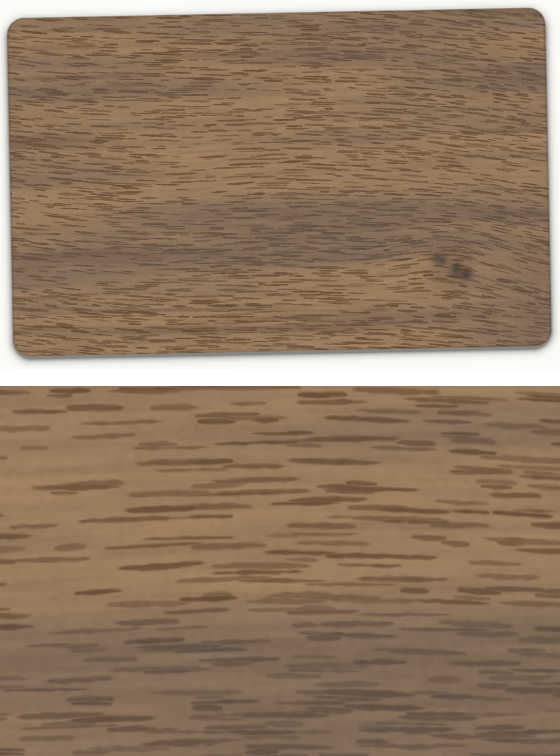
Top: the whole. Bottom: its middle third, enlarged.
Write a Shadertoy shader that draws this texture.

```glsl
// A slightly tilted walnut veneer card with rounded corners on white paper.
// Jittered grid layers scatter tapered pores over stretched-noise grain;
// the grain arches over a small knot, and a soft shadow lies under the card.

float hash(vec2 p) {
    return fract(sin(dot(p, vec2(127.1, 311.7))) * 43758.5453);
}

float noise(vec2 p) {
    vec2 i = floor(p), f = fract(p);
    f = f * f * (3.0 - 2.0 * f);
    return mix(mix(hash(i), hash(i + vec2(1, 0)), f.x),
               mix(hash(i + vec2(0, 1)), hash(i + vec2(1, 1)), f.x), f.y);
}

float fbm(vec2 p) {
    float sum = 0.0, amp = 0.5;
    for (int i = 0; i < 4; i++) {
        sum += amp * noise(p);
        p = p * 2.03 + 17.3;
        amp *= 0.5;
    }
    return sum / 0.9375;
}

float roundedBox(vec2 p, vec2 halfSize, float radius) {
    vec2 d = abs(p) - halfSize + radius;
    return length(max(d, 0.0)) + min(max(d.x, d.y), 0.0) - radius;
}

// One layer of short tapered pores, tilted most near the card's ends
float poreLayer(vec2 p, float seed, float soft) {
    vec2 cellSize = vec2(0.105, 0.0145);
    p += vec2(0.037, 0.0053) * seed;
    vec2 home = floor(p / cellSize);
    float ink = 0.0;
    for (int y = -1; y <= 1; y++)
    for (int x = -1; x <= 1; x++) {
        vec2 cell = home + vec2(x, y);
        vec2 key = cell + seed * 57.0;
        vec2 center = (cell + vec2(hash(key), hash(key + 19.7))) * cellSize;
        vec2 d = p - center;
        float slope = -0.075 - 0.065 * cos(4.2 * (center.x + 0.75))
                    + 0.05 * (hash(key + 8.3) - 0.5);
        d.y -= slope * d.x;
        float middle = exp(-3.0 * center.x * center.x);
        float halfLength = mix(0.013, 0.034 + 0.017 * middle, hash(key + 3.1));
        float along = abs(d.x) / halfLength;
        float width = mix(0.0013, 0.0031, hash(key + 5.9))
                    * sqrt(max(1.0 - along * along, 0.0));
        float ragged = 0.0016 * (noise(p * vec2(110.0, 260.0)) - 0.5);
        float mark = 1.0 - smoothstep(-soft, soft, abs(d.y) - width + ragged);
        mark *= 1.0 - smoothstep(0.8, 1.0, along);
        float density = 0.36 + 0.62 * noise(center * vec2(2.5, 16.0) + 4.0);
        mark *= step(hash(key + 11.3), density);
        ink = max(ink, mark * mix(0.5, 1.0, hash(key + 23.9)));
    }
    return ink;
}

vec3 wood(vec2 p, float soft) {
    // Grain rises over the knot
    vec2 knot = p - vec2(0.465, -0.235);
    vec2 arch = (knot - vec2(0.0, 0.03)) / vec2(0.17, 0.12);
    vec2 grain = p;
    grain.y -= 0.035 * exp(-dot(arch, arch));
    grain.y += 0.012 * (noise(p * vec2(3.0, 4.0)) - 0.5);

    // Tan ground with broad grey-brown bands and fine fibres
    float band = fbm(grain * vec2(1.1, 11.0) + 6.0);
    float fibre = fbm(grain * vec2(9.0, 130.0));
    vec3 color = mix(vec3(0.505, 0.42, 0.345), vec3(0.61, 0.49, 0.37),
                     smoothstep(0.25, 0.7, band - 0.12 * grain.y));
    color *= 0.93 + 0.14 * fibre;

    // Dark growth streaks
    float streak = smoothstep(0.58, 0.82, fbm(grain * vec2(1.6, 38.0) + 31.0));
    color = mix(color, vec3(0.41, 0.33, 0.27), 0.5 * streak);

    // Pores, brown on tan and greyer inside the dull bands
    float ink = 0.0;
    for (int i = 0; i < 4; i++)
        ink = max(ink, poreLayer(grain, float(i) + 1.0, soft));
    vec3 poreColor = mix(vec3(0.35, 0.29, 0.25), vec3(0.37, 0.265, 0.185),
                         smoothstep(0.3, 0.6, band));
    color = mix(color, poreColor, 0.8 * ink);

    // Knot: a brown halo with a few dark grey specks
    color *= 1.0 - 0.13 * exp(-dot(knot, knot) / 0.0028);
    for (int i = 0; i < 6; i++) {
        float n = float(i);
        vec2 jitter = vec2(hash(vec2(n, 2.0)), hash(vec2(n, 7.0))) - 0.5;
        vec2 spot = knot - vec2(0.012, -0.011) * (n - 2.5) - 0.035 * jitter;
        float radius = 0.008 + 0.009 * hash(vec2(n, 13.0));
        float shade = exp(-dot(spot, spot) / (radius * radius));
        color = mix(color, vec3(0.27, 0.23, 0.22), 0.62 * shade);
    }
    return color + 0.02 * (noise(p * 170.0) - 0.5);
}

void mainImage(out vec4 fragColor, in vec2 fragCoord) {
    float pixel = 1.0 / iResolution.y;
    vec2 p = (fragCoord - 0.5 * iResolution.xy) * pixel - vec2(-0.002, 0.008);
    p = mat2(cos(0.02), -sin(0.02), sin(0.02), cos(0.02)) * p;

    // Paper and shadow
    vec2 halfSize = vec2(0.727, 0.457);
    float shadow = roundedBox(p + vec2(0.0, 0.008), halfSize, 0.05);
    vec3 color = vec3(0.99, 0.99, 0.98);
    color = mix(color, vec3(0.53, 0.52, 0.50), exp(-max(shadow, 0.0) / 0.008));

    // Card
    float card = roundedBox(p, halfSize, 0.045);
    float cover = 1.0 - smoothstep(-pixel, pixel, card);
    vec3 face = wood(p, max(0.0016, 0.6 * pixel));
    face *= 1.0 - 0.12 * smoothstep(-0.008, 0.0, card);
    fragColor = vec4(mix(color, face, cover), 1.0);
}
```
